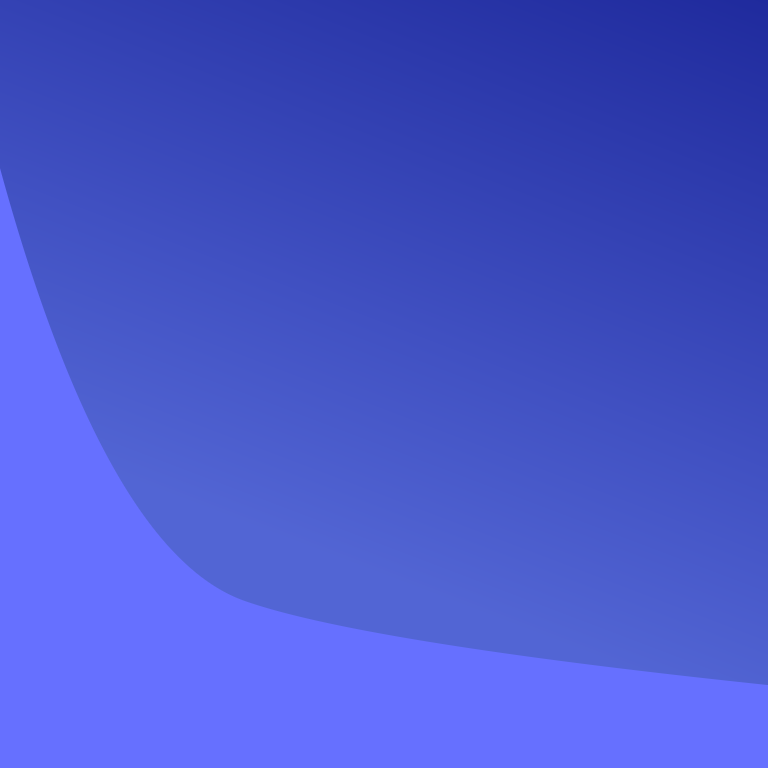
A Shadertoy shader for this background:

```glsl
// Indigo diagonal gradient above a flat periwinkle area with a sweeping curved edge.

#define PERIWINKLE vec3(0.400, 0.440, 1.000)
#define DEEP_BLUE  vec3(0.122, 0.165, 0.615)
#define MID_BLUE   vec3(0.255, 0.318, 0.762)
#define SOFT_BLUE  vec3(0.322, 0.396, 0.830)
#define MID_STOP   0.62
#define END_STOP   0.94
#define TILT       0.38
#define EDGE_START vec2(0.000, 0.781)
#define EDGE_JOINT vec2(0.319, 0.2174)
#define EDGE_END   vec2(1.000, 0.108)

// Height at x of a quadratic Bezier that runs from left to right
float curveHeight(float x, vec2 start, vec2 control, vec2 end) {
    vec2 bend = start - 2.0 * control + end;
    vec2 lead = control - start;
    float offset = x - start.x;
    float root = sqrt(max(lead.x * lead.x + bend.x * offset, 0.0));
    float t = offset / (lead.x + root);
    return start.y + t * (2.0 * lead.y + t * bend.y);
}

// Steep drop on the left, then a shallow slope to the right
float edgeHeight(float x) {
    return x < EDGE_JOINT.x
        ? curveHeight(x, EDGE_START, vec2(0.137, 0.281), EDGE_JOINT)
        : curveHeight(x, EDGE_JOINT, vec2(0.4735, 0.1633), EDGE_END);
}

// Three-stop gradient falling from the upper right corner
vec3 skyGradient(vec2 uv) {
    float depth = (1.0 - uv.y) + TILT * (1.0 - uv.x);
    vec3 upper = mix(DEEP_BLUE, MID_BLUE, clamp(depth / MID_STOP, 0.0, 1.0));
    float lower = clamp((depth - MID_STOP) / (END_STOP - MID_STOP), 0.0, 1.0);
    return mix(upper, SOFT_BLUE, lower);
}

void mainImage(out vec4 fragColor, in vec2 fragCoord) {
    vec2 uv = fragCoord / iResolution.xy;

    // Antialiased coverage above the edge
    float above = uv.y - edgeHeight(uv.x);
    float pixel = length(vec2(dFdx(above), dFdy(above)));
    float coverage = clamp(above / pixel + 0.5, 0.0, 1.0);

    fragColor = vec4(mix(PERIWINKLE, skyGradient(uv), coverage), 1.0);
}
```
